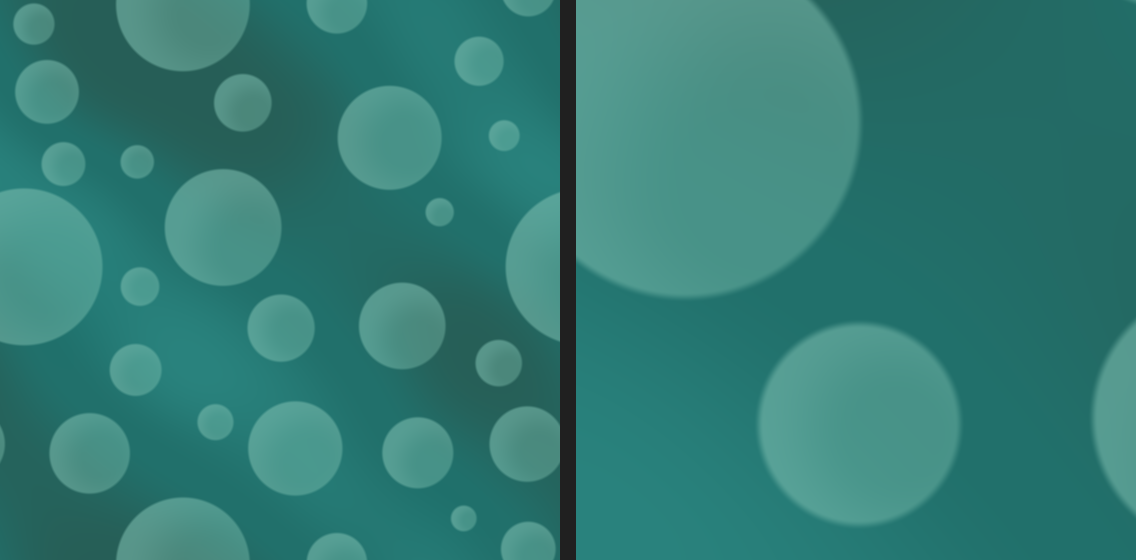
Left: the whole. Right: its middle third, enlarged.
Give the GLSL for this pattern, as a Shadertoy shader.

```glsl
// Pale translucent discs of many sizes scattered over a soft teal haze, tiling seamlessly.

const float TAU = 6.2831853;
const int DISC_COUNT = 25;
const int CANDIDATES = 16;
const float MIN_GAP = 0.008;
const float GOOD_GAP = 0.032;
const float EDGE_SOFTNESS = 0.003;

const vec3 DEEP_GREEN = vec3(0.15, 0.37, 0.34);
const vec3 MID_TEAL = vec3(0.13, 0.44, 0.42);
const vec3 LIGHT_TEAL = vec3(0.17, 0.53, 0.51);
const vec3 PURE_TEAL = vec3(0.04, 0.44, 0.43);
const vec3 DISC_VEIL = vec3(0.56, 0.82, 0.74);
const vec3 DISC_RIM = vec3(0.46, 0.71, 0.67);

float hash(vec2 p) {
    return fract(sin(dot(p, vec2(127.1, 311.7))) * 43758.5453);
}

vec2 hash2(float n, float seed) {
    return vec2(hash(vec2(n, seed)), hash(vec2(n, seed + 7.0)));
}

// Wrap a whole cell index; the half keeps inexact division off the boundary
vec2 wrapCell(vec2 i, float cells) {
    return i - cells * floor((i + 0.5) / cells);
}

// Value noise that repeats after a whole number of cells
float wrapNoise(vec2 uv, float cells, float seed) {
    vec2 p = uv * cells;
    vec2 i = floor(p);
    vec2 f = p - i;
    f = f * f * f * (f * (f * 6.0 - 15.0) + 10.0);
    vec2 a = wrapCell(i, cells) + seed;
    vec2 b = wrapCell(i + 1.0, cells) + seed;
    return mix(mix(hash(a), hash(vec2(b.x, a.y)), f.x),
               mix(hash(vec2(a.x, b.y)), hash(b), f.x), f.y);
}

// Shortest offset between two points on the repeating tile
vec2 wrapOffset(vec2 a, vec2 b) {
    vec2 d = a - b;
    return d - floor(d + 0.5);
}

// Diagonal dark band broken up by broad, blurry clouds
vec3 haze(vec2 uv) {
    float band = cos(TAU * (uv.x + uv.y - 1.2));
    float cloud = mix(wrapNoise(uv + 0.13, 3.0, 5.0), wrapNoise(uv + 0.37, 4.0, 21.0), 0.4);
    float tone = 0.44 - 0.29 * band + 0.55 * (cloud - 0.5);
    vec3 color = mix(DEEP_GREEN, MID_TEAL, smoothstep(0.05, 0.52, tone));
    color = mix(color, LIGHT_TEAL, smoothstep(0.56, 0.98, tone));
    float purity = smoothstep(0.5, 0.95, wrapNoise(uv + 0.21, 3.0, 40.0));
    return mix(color, PURE_TEAL, 0.6 * purity * smoothstep(0.3, 0.6, tone));
}

// Radii shrink from one large disc through many middling ones to a few tiny ones
float discRadius(int n) {
    float k = float(n);
    return 0.078 - 0.0023 * k + 0.062 * exp(-0.35 * k);
}

// Veil the haze with one disc, brighter along its upper left rim
vec3 drawDisc(vec3 color, vec2 offset, float radius, vec2 wobble) {
    float cover = 1.0 - smoothstep(-EDGE_SOFTNESS, EDGE_SOFTNESS, length(offset) - radius);
    vec2 shadeCenter = vec2(0.35, -0.22) + 0.3 * (wobble - 0.5);
    float rim = smoothstep(0.4, 1.35, length(offset / radius - shadeCenter));
    vec3 veiled = mix(color, DISC_VEIL, 0.35);
    veiled = mix(veiled, DISC_RIM, 0.32 * rim);
    return mix(color, veiled, cover);
}

void mainImage(out vec4 fragColor, in vec2 fragCoord) {
    vec2 uv = fragCoord / iResolution.xy;
    vec3 color = haze(uv);

    // Place discs in order of size, each at the roomiest of a few random spots
    vec3 placed[DISC_COUNT];
    int count = 0;
    for (int n = 0; n < DISC_COUNT; n++) {
        float radius = discRadius(n);
        vec2 center = vec2(0.0);
        float bestGap = -1.0;
        for (int c = 0; c < CANDIDATES; c++) {
            vec2 spot = hash2(float(n * CANDIDATES + c), 3.0);
            float gap = 1.0;
            for (int i = 0; i < count; i++) {
                float reach = radius + placed[i].z;
                gap = min(gap, length(wrapOffset(spot, placed[i].xy)) - reach);
                if (gap < bestGap) break;
            }
            if (gap > bestGap) {
                bestGap = gap;
                center = spot;
            }
            if (bestGap > GOOD_GAP) break;
        }
        if (bestGap > MIN_GAP) {
            placed[count] = vec3(center, radius);
            color = drawDisc(color, wrapOffset(uv, center), radius, hash2(float(n), 60.0));
            count++;
        }
    }

    fragColor = vec4(color, 1.0);
}
```
